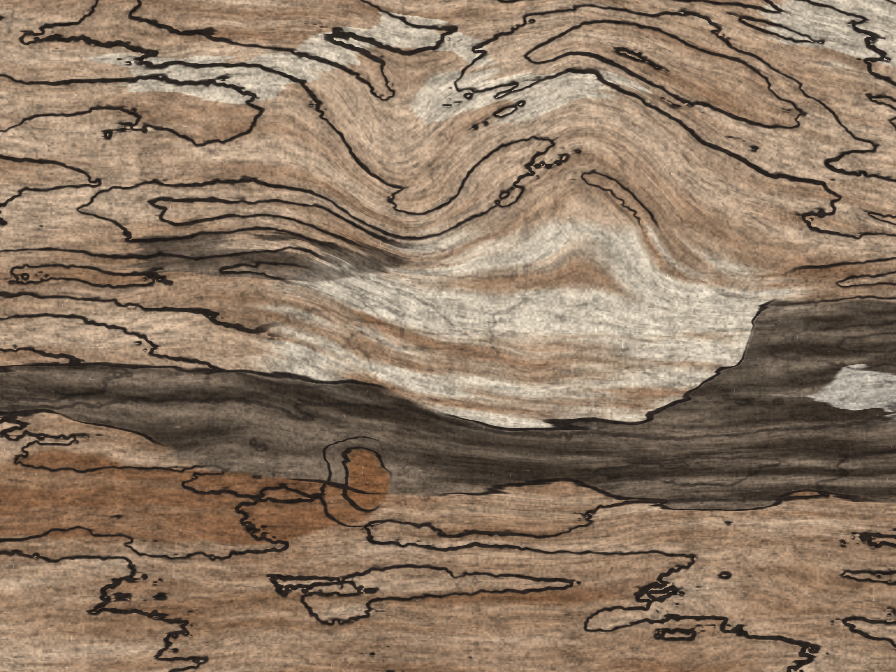
This texture is drawn by a Shadertoy shader. Its source:

```glsl
float hash(vec2 p) {
    vec3 h = fract(vec3(p.xyx) * 0.1031);
    h += dot(h, h.yzx + 33.33);
    return fract((h.x + h.y) * h.z);
}

float noise(vec2 p) {
    vec2 i = floor(p), f = fract(p);
    f = f * f * (3.0 - 2.0 * f);
    return mix(mix(hash(i), hash(i + vec2(1, 0)), f.x),
               mix(hash(i + vec2(0, 1)), hash(i + vec2(1, 1)), f.x), f.y);
}

float fbm(vec2 p) {
    float sum = 0.0, amp = 0.54;
    for (int i = 0; i < 4; i++) {
        sum += amp * noise(p);
        p = p * 2.07 + 17.3;
        amp *= 0.44;
    }
    return sum;
}

float bump(float x, float width) {
    return exp(-x * x / (width * width));
}

vec2 wobble(vec2 p) {
    return vec2(fbm(p * vec2(3, 5) + 3.1), fbm(p * vec2(3, 6) + 41.7)) - 0.5;
}

// Grain coordinates: a dip and a crest above, a slope to the right below
vec2 grainFlow(vec2 p) {
    vec2 q = p + wobble(p) * vec2(0.22, 0.07);
    q.y += (0.1 * bump(p.x - 0.6, 0.1) - 0.06 * bump(p.x - 0.9, 0.1)) * bump(p.y - 0.76, 0.17);
    q.y += 0.3 * max(p.x - 0.85, 0.0) * smoothstep(0.45, 0.8, p.y);
    q.y += 0.1 * smoothstep(0.3, 0.85, p.x) * smoothstep(0.15, 0.4, p.y) * (1.0 - smoothstep(0.5, 0.8, p.y));
    return q;
}

// Height field whose contours are the fungal zone lines
float zoneField(vec2 p) {
    vec2 q = grainFlow(p);
    return fbm(q * vec2(2.0, 8.5) + 5.0) * mix(5.0, 8.0, smoothstep(0.3, 0.6, p.y))
         + 0.12 * noise(p * vec2(50, 90)) + 0.08 * noise(p * vec2(130, 190));
}

float blob(vec2 p, vec2 center, vec2 radius) {
    return smoothstep(-0.05, 0.09, 1.0 - length((p - center) / radius));
}

float stroke(float d, float width) {
    float soft = 0.0008 + 0.5 / iResolution.y;
    return 1.0 - smoothstep(width - soft, width + soft, d);
}

void mainImage(out vec4 fragColor, in vec2 fragCoord) {
    vec2 p = fragCoord / iResolution.y;
    vec2 q = grainFlow(p);
    vec2 r = p + wobble(p * 1.4 + 9.0) * vec2(0.2, 0.1);
    float streak = fbm(q * vec2(5, 46));
    float fine = fbm(q * vec2(40, 190));
    r.y += 0.03 * (streak - 0.5);

    // Distance to the nearest zone line
    float zone = zoneField(p);
    float e = 0.0015;
    vec2 slope = vec2(zoneField(p + vec2(e, 0)) - zone, zoneField(p + vec2(0, e)) - zone) / e;
    float lineDist = abs(fract(zone) - 0.5) / (length(slope) + 2.0);
    float tint = hash(vec2(floor(zone + 0.5), 8.0));

    // Tan heartwood, browner toward the bottom
    float light = 0.6 + 0.4 * (tint - 0.5) + 1.2 * (streak - 0.5);
    light += 0.3 * smoothstep(0.1, 0.9, p.y) - 0.1;
    vec3 col = mix(vec3(0.46, 0.33, 0.23), vec3(0.75, 0.65, 0.55), clamp(light, 0.0, 1.0));
    float rust = blob(r, vec2(0.2, 0.25), vec2(0.36, 0.08));
    col = mix(col, vec3(0.45, 0.29, 0.18), rust * smoothstep(0.3, 0.7, streak + 0.15) * 0.7);

    // Bleached wood, broken up along the grain
    float cream = blob(r, vec2(0.79, 0.51), vec2(0.48, 0.16));
    vec2 torn = r + vec2(0.3, 0.05) * (streak - 0.5);
    float patches = blob(torn, vec2(0.76, 0.85), vec2(0.14, 0.045));
    patches = max(patches, blob(torn, vec2(0.3, 0.885), vec2(0.17, 0.03)));
    patches = max(patches, blob(torn, vec2(0.55, 0.91), vec2(0.2, 0.018)));
    patches = max(patches, blob(torn, vec2(1.25, 0.97), vec2(0.16, 0.07)));
    float bleach = max(cream * smoothstep(0.2, 0.5, streak), patches * 0.9);
    col = mix(col, vec3(0.82, 0.77, 0.69), bleach);

    // Grey stained band, widening at the right
    float top = 0.44 - 0.08 * smoothstep(0.35, 0.75, r.x) + 0.18 * smoothstep(0.95, 1.2, r.x);
    float bottom = 0.38 - 0.13 * smoothstep(0.0, 0.6, r.x);
    float band = min(top - r.y, r.y - bottom);
    float grey = smoothstep(-0.003, 0.006, band);
    vec3 stain = mix(vec3(0.21, 0.18, 0.15), vec3(0.48, 0.42, 0.36), smoothstep(0.25, 0.72, streak));
    float pale = blob(torn, vec2(1.27, 0.4), vec2(0.12, 0.03));
    float wisps = blob(torn, vec2(0.3, 0.6), vec2(0.19, 0.035));
    col = mix(col, stain + 0.05, wisps * 0.7);
    col = mix(col, mix(stain, vec3(0.72, 0.69, 0.64), pale), grey * 0.95);

    // Small knot under the band
    float knot = length((r - vec2(0.53, 0.27)) * vec2(0.8, 1.2)) + 0.02 * (streak - 0.5);
    col = mix(col, vec3(0.52, 0.36, 0.24), 1.0 - smoothstep(0.04, 0.052, knot));
    float rings = min(abs(knot - 0.05), abs(knot - 0.08) + 0.001);

    // Zone lines with clotted stretches and a brown halo
    float vary = noise(p * vec2(10, 16));
    float rough = noise(p * vec2(110, 150));
    float quiet = 1.0 - max(0.8 * cream, 0.5 * grey);
    float width = 0.0009 + 0.0028 * vary * vary + 0.0012 * rough;
    float ink = stroke(lineDist, width) * quiet;
    ink = max(ink, stroke(abs(band), width) * smoothstep(0.25, 0.5, vary));
    ink = max(ink, stroke(rings, width) * smoothstep(0.3, 0.5, vary));
    col *= 1.0 - 0.2 * quiet * exp(-lineDist / 0.005);
    col = mix(col, vec3(0.13, 0.11, 0.10), ink * 0.92);

    // Fibres, saw marks, pores and pale dust
    float saw = noise(vec2(p.x * 95.0 + p.y * 5.0, p.y * 4.0));
    float grit = noise(p * 290.0 + 11.0);
    col *= 1.0 + 0.55 * (fine - 0.5) + 0.1 * (saw - 0.5) + 0.24 * (grit - 0.5);
    float pores = smoothstep(0.7, 0.9, noise(q * vec2(110, 270) + 30.0));
    col *= 1.0 - 0.16 * pores;
    float dust = smoothstep(0.95, 0.99, noise(p * vec2(150, 170) + 60.0));
    col += 0.12 * dust * (1.0 - ink);
    fragColor = vec4(clamp(col, 0.0, 1.0), 1.0);
}
```
